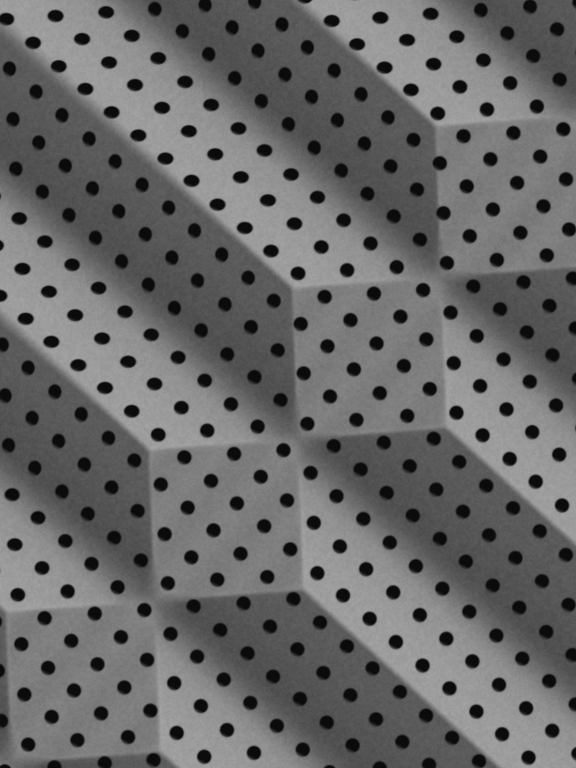
A Shadertoy shader for this pattern:

```glsl
// Perforated grey panel: slanted ridges cut by a diagonal chain of flat diamond facets.

// Lengths are in canvas heights
const vec2 FACET_CENTRE = vec2(0.481, 0.534);
const vec2 RIDGE_AXIS = vec2(0.101, -0.0915);   // facet centre to its corner on the ridge
const vec2 RIDGE_STEP = vec2(0.1865, 0.211);    // one ridge to the next
const vec2 HOLE_ORIGIN = vec2(0.4219, 0.6133);
const vec2 HOLE_ALONG = vec2(0.0345, -0.0301);
const vec2 HOLE_ACROSS = vec2(-0.0303, -0.0348);
const float HOLE_RADIUS = 0.0090;

float hash(vec2 p) {
    vec3 q = fract(vec3(p.xyx) * 0.1031);
    q += dot(q, q.yzx + 33.33);
    return fract((q.x + q.y) * q.z);
}

float valueNoise(vec2 p) {
    vec2 i = floor(p), f = fract(p);
    f = f * f * (3.0 - 2.0 * f);
    return mix(mix(hash(i), hash(i + vec2(1, 0)), f.x),
               mix(hash(i + vec2(0, 1)), hash(i + vec2(1, 1)), f.x), f.y);
}

// x: distance along the ridge, y: ridge count across
vec2 ridgeCoords(vec2 p) {
    return inverse(mat2(RIDGE_AXIS, RIDGE_STEP)) * (p - FACET_CENTRE);
}

// 1 on the lit flank, 0 on the shaded flank: firm at the crest, soft in the valley
float litFlank(vec2 r) {
    float phase = fract(r.y);
    float offset = r.y - round(r.y);
    float blur = mix(0.018, 0.055, smoothstep(-1.0, -4.0, r.x));
    float crest = smoothstep(-blur, blur, offset);
    float valley = 1.0 - smoothstep(0.33, 0.58, phase);
    return abs(offset) < 0.25 ? crest : valley;
}

// Positive inside a diamond facet
float facetField(vec2 r) {
    float offset = abs(r.y - round(r.y));
    return 1.0 - length(vec2(r.x, 0.03)) - 2.0 * length(vec2(offset, 0.012));
}

float surfaceShade(vec2 p) {
    vec2 r = ridgeCoords(p);
    float offset = abs(r.y - round(r.y));
    float depth = smoothstep(0.08, 0.5, offset);

    // Flanks darken towards the valley
    float lit = 0.615 - 0.07 * depth;
    float shaded = 0.355 - 0.045 * depth;
    float shade = mix(shaded, lit, litFlank(r));

    // Facets melt into the surface where their tips meet
    float field = facetField(r);
    float tip = smoothstep(0.34, 0.5, offset);
    float softness = mix(0.035, 0.20, tip);
    float bands = 0.012 * cos(6.2832 * r.x / 0.5);
    float facet = 0.49 + bands + 0.03 * tip;
    shade = mix(shade, facet, smoothstep(-softness, softness, field));

    // Worn, rounded facet rim
    float rim = field / 0.045;
    return shade + 0.025 * exp(-rim * rim) * (1.0 - tip);
}

// Position relative to the nearest hole, in radii; flanks squash the outline
vec2 holeOffset(vec2 p) {
    mat2 lattice = mat2(HOLE_ALONG, HOLE_ACROSS);
    vec2 cell = round(inverse(lattice) * (p - HOLE_ORIGIN));
    vec2 wobble = vec2(hash(cell + 71.0), hash(cell + 137.0)) - 0.5;
    vec2 centre = HOLE_ORIGIN + lattice * cell + 0.0015 * wobble;
    vec2 r = ridgeCoords(centre);
    vec2 flank = mix(vec2(0.92, 1.05), vec2(1.12, 0.86), litFlank(r));
    vec2 stretch = mix(vec2(1.0), flank, smoothstep(-0.6, -1.8, r.x) );
    return (p - centre) / (HOLE_RADIUS * stretch);
}

void mainImage(out vec4 fragColor, in vec2 fragCoord) {
    vec2 p = fragCoord / iResolution.y;
    float pixel = 1.0 / iResolution.y;

    // Powder-coat grain
    float grain = valueNoise(p * 430.0) + 0.6 * valueNoise(p * 210.0 + 19.0) - 0.8;
    float shade = surfaceShade(p) + 0.035 * grain;

    // Soft shadow around each hole, then its dark bore with a faint lower wall
    vec2 q = holeOffset(p);
    float radius = length(q);
    shade *= 1.0 - 0.16 * (1.0 - smoothstep(0.95, 1.35, radius));
    float wall = smoothstep(0.45, 1.0, dot(q, vec2(-0.45, -0.89)));
    float bore = 0.045 + 0.16 * wall;
    float edge = 0.07 + 0.75 * pixel / HOLE_RADIUS;
    shade = mix(bore, shade, smoothstep(1.0 - edge, 1.0 + edge, radius));

    fragColor = vec4(vec3(shade), 1.0);
}
```
